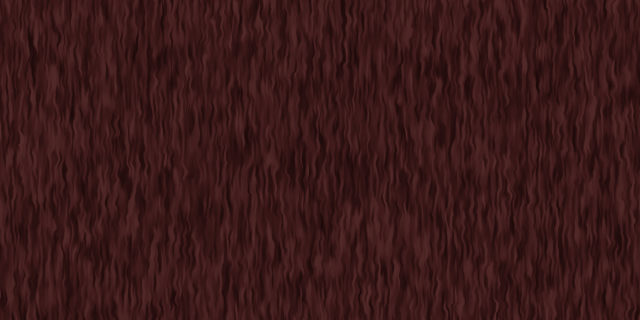
A Shadertoy shader for this texture:

```glsl
// Dark maroon fur: short, wavy, mostly vertical strands packed side by side.
// Smooth cellular noise, stretched along y, gives each strand its tone;
// the same noise at a rounder scale bends the strands sideways.

vec3 hash3(vec2 cell) {
    vec3 q = fract(vec3(cell.xyx) * vec3(0.1031, 0.1030, 0.0973));
    q += dot(q, q.yxz + 33.33);
    return fract((q.xxy + q.yzz) * q.zyx);
}

// Random tone per cell, blended softly between scattered cell centres
float cellTone(vec2 p) {
    vec2 cell = floor(p);
    float sum = 0.0, total = 0.0;
    for (int y = -1; y <= 1; y++) {
        for (int x = -1; x <= 1; x++) {
            vec2 id = cell + vec2(x, y);
            vec3 rnd = hash3(id + 50.0);
            vec2 d = id + rnd.xy - p;
            float weight = exp(-4.5 * dot(d, d));
            sum += weight * rnd.z;
            total += weight;
        }
    }
    return sum / total;
}

float furTone(vec2 p) {
    // Sideways waves: irregular bends plus a gentle layered sine
    float bend = 0.0095 * (cellTone(p * vec2(34.0, 40.0) + 7.0) - 0.5);
    bend += 0.0008 * sin(120.0 * p.y + 3.0 * sin(29.0 * p.x) + 2.0 * sin(9.0 * p.y + 37.0 * p.x));
    p.x += bend;

    // Fine strands, with a hint of wider locks
    float strands = cellTone(p * vec2(148.0, 21.0));
    float locks = cellTone(p * vec2(85.0, 13.0) + 31.0);
    return mix(strands, locks, 0.2);
}

void mainImage(out vec4 fragColor, in vec2 fragCoord) {
    // Average across the pixel width to keep thin strands smooth
    float tone = 0.0;
    for (int i = -1; i <= 1; i++) {
        vec2 samplePos = fragCoord + vec2(0.3 * float(i), 0.0);
        tone += furTone(samplePos / iResolution.y) / 3.0;
    }

    // Shade from shadow through the body colour to the sheen
    vec3 shadow = vec3(0.145, 0.052, 0.052);
    vec3 body = vec3(0.232, 0.093, 0.093);
    vec3 sheen = vec3(0.305, 0.148, 0.148);
    float level = (tone - 0.5) / 0.33;
    vec3 color = mix(body, level > 0.0 ? sheen : shadow, min(abs(level), 1.3));

    fragColor = vec4(color, 1.0);
}
```
